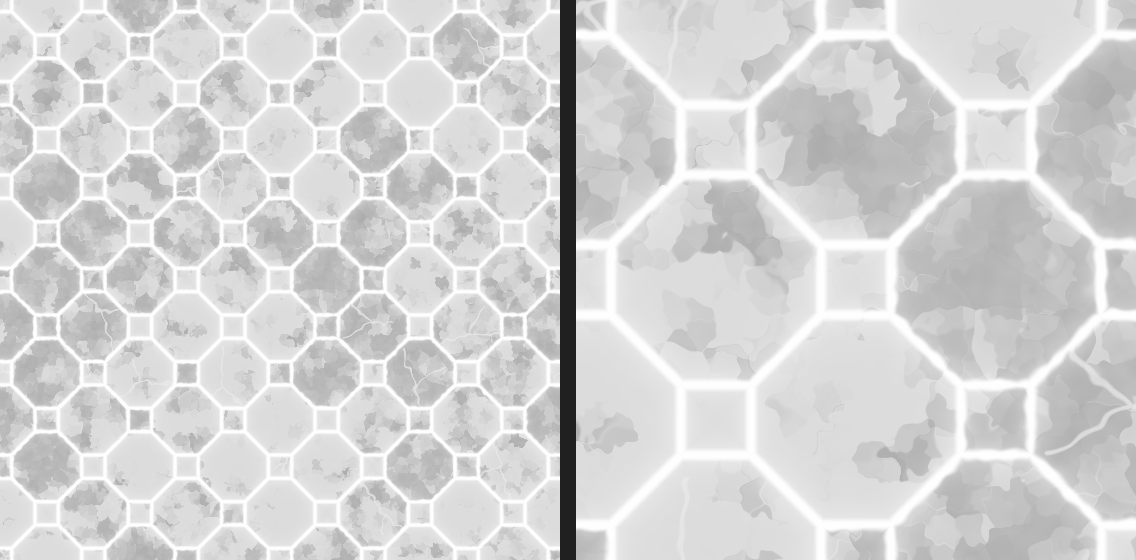
Left, the full canvas; right, a detail of the centre.
This pattern is drawn by a WebGL 2 fragment shader. Its source:

```glsl
#version 300 es
precision highp float;
// Pale marble octagons with small square insets, glowing white joints and a few cracks.

#define REPEATS 6.0
#define INSET 0.25
#define JOINT 0.031
#define GLOW_WIDTH 0.085
#define GLOW_AMOUNT 0.55
#define PATCH_CELLS 60.0
#define CLOUD_CELLS 22.0
#define CRACKED_SHARE 0.13
#define LIGHT_STONE 0.862
#define DARK_STONE 0.735

uniform vec2 u_resolution;
out vec4 fragColor;

// Integer hash giving two values in 0..1
vec2 hash2(vec2 cell, float salt) {
    uvec2 v = uvec2(ivec2(cell)) * 1664525u + uvec2(1013904223u + uint(salt) * 747796u);
    v.x += v.y * 1664525u;
    v.y += v.x * 1664525u;
    v ^= v >> 16u;
    v.x += v.y * 1664525u;
    v.y += v.x * 1664525u;
    v ^= v >> 16u;
    return vec2(v & 65535u) / 65535.0;
}

float gradDot(vec2 cell, vec2 offset, float period) {
    return dot(hash2(mod(cell, period), 3.0) * 2.0 - 1.0, offset);
}

// Gradient noise that wraps over the unit canvas
float gradNoise(vec2 uv, float period) {
    vec2 p = uv * period, i = floor(p), f = p - i;
    vec2 s = f * f * f * (f * (f * 6.0 - 15.0) + 10.0), e = vec2(1.0, 0.0);
    float low = mix(gradDot(i, f, period), gradDot(i + e, f - e, period), s.x);
    float high = mix(gradDot(i + e.yx, f - e.yx, period), gradDot(i + 1.0, f - 1.0, period), s.x);
    return 1.6 * mix(low, high, s.y);
}

float clouds(vec2 uv) {
    return gradNoise(uv, CLOUD_CELLS) + 0.5 * gradNoise(uv + 0.37, CLOUD_CELLS * 2.0);
}

// Clouds broken into ragged flat patches with softened borders
float patches(vec2 uv, float cells) {
    vec2 warp = vec2(gradNoise(uv, cells * 2.0), gradNoise(uv + 0.53, cells * 2.0));
    vec2 p = uv * cells + 0.35 * warp, base = floor(p);
    vec3 sum = vec3(0.0);
    float total = 0.0;
    for (int y = -1; y <= 1; y++)
    for (int x = -1; x <= 1; x++) {
        vec2 cell = base + vec2(x, y);
        vec2 id = mod(cell, cells);
        vec2 site = cell + hash2(id, 7.0);
        vec2 away = p - site;
        float weight = exp(-28.0 * dot(away, away));
        sum += weight * vec3(site, hash2(id, 11.0).x - 0.5);
        total += weight;
    }
    sum /= max(total, 1e-20);
    return clouds(sum.xy / cells) + 0.3 * sum.z;
}

// Distance to three crooked arms leaving one junction
float crackDistance(vec2 q, vec2 id, float size) {
    vec2 junction = (hash2(id, 21.0) - 0.5) * size;
    float nearest = 9.0;
    for (int i = 0; i < 3; i++) {
        vec2 r = hash2(id, 30.0 + float(i));
        float angle = 2.0944 * (float(i) + 0.75 * r.x) + 6.2832 * hash2(id, 25.0).x;
        vec2 dir = vec2(cos(angle), sin(angle)), away = q - junction;
        float along = clamp(dot(away, dir), 0.0, size * (0.7 + r.y));
        nearest = min(nearest, length(away - dir * along));
    }
    return nearest;
}

void main() {
    vec2 uv = gl_FragCoord.xy / u_resolution;
    float lattice = REPEATS * 2.0;
    vec2 p = uv * lattice;

    // Octagon centres lie on odd lattice points, insets on even ones
    vec2 diag = 2.0 * floor(vec2(p.x + p.y, p.x - p.y) * 0.5) + 1.0;
    vec2 center = 0.5 * vec2(diag.x + diag.y, diag.x - diag.y);
    vec2 a = abs(p - center);
    float edge = min((1.0 - a.x - a.y) * 0.7071, 1.0 - INSET - max(a.x, a.y));
    vec2 corner = round(p), b = abs(p - corner);
    float insetEdge = INSET - max(b.x, b.y);
    bool isInset = mod(corner.x + corner.y, 2.0) < 0.5 && insetEdge > 0.0;
    if (isInset) { center = corner; edge = insetEdge; }
    edge = abs(edge);

    // Each tile has its own tone and its own cut of stone
    vec2 id = mod(center, lattice);
    float tone = hash2(id, 1.0).x;
    vec2 cut = uv + hash2(id, 2.0);
    float mottle = 0.6 * patches(cut, PATCH_CELLS) + 0.5 * patches(cut + 0.21, PATCH_CELLS * 0.6);
    float stain = smoothstep(-0.35, 0.45, 1.1 * mottle + tone - 0.6);
    float shade = mix(LIGHT_STONE, DARK_STONE, stain) - 0.07 * stain * mottle;
    shade += 0.012 * gradNoise(cut, 90.0) * (0.3 + stain);

    // Fine pale cracks in a few tiles
    vec2 bend = vec2(gradNoise(uv, 60.0), gradNoise(uv + 0.41, 60.0));
    float crack = crackDistance(p - center + 0.09 * bend, id, isInset ? 0.25 : 0.6);
    float cracked = step(hash2(id, 5.0).y, CRACKED_SHARE);
    shade = mix(shade, 0.91, 0.75 * cracked * (1.0 - smoothstep(0.008, 0.03, crack)));

    // White joint with a halo, more ragged on stained stone
    float ragged = edge + 0.022 * stain * gradNoise(uv, 100.0);
    float halo = GLOW_AMOUNT * exp(-max(ragged, 0.0) / (GLOW_WIDTH * mix(1.2, 0.75, stain)));
    float pixel = lattice / u_resolution.y;
    float joint = 1.0 - smoothstep(JOINT - 0.018, JOINT + 0.024 + 0.5 * pixel, ragged);
    shade = mix(mix(shade, 0.985, halo), 0.995, joint);
    fragColor = vec4(vec3(shade), 1.0);
}
```
